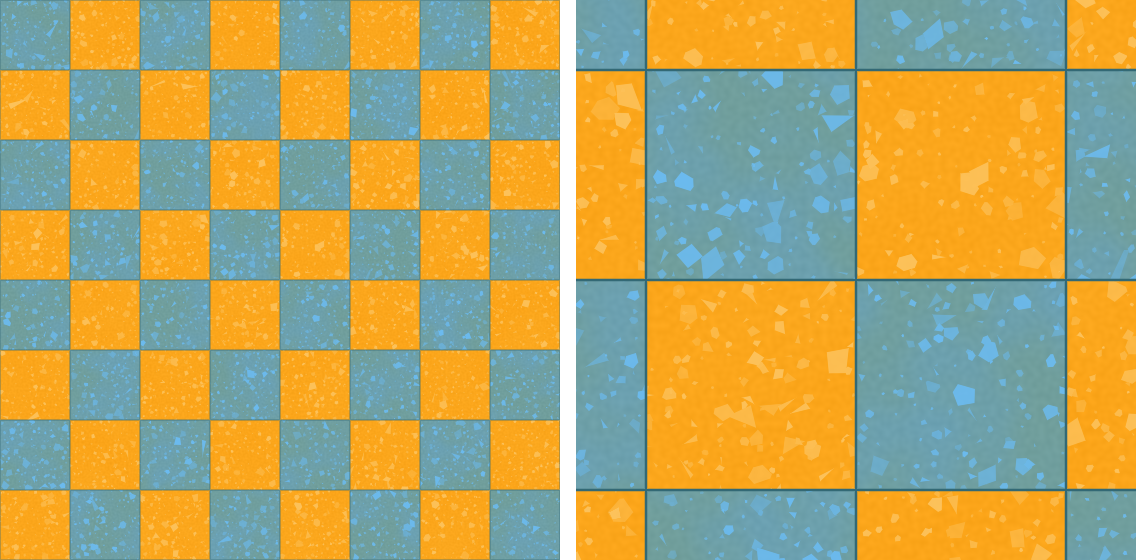
Left, the full canvas; right, a detail of the centre.
Write a Shadertoy shader that draws this pattern.

```glsl
// Checkerboard of 8 by 8 speckled floor tiles in amber and dusty teal.
// Each tile scatters its own random convex chips, clipped at a thin joint;
// wrapping gradient noise adds soft tone drift and a fine grain.

const float TILES = 8.0;
const float TAU = 6.2831853;

uint scramble(uint v) {
    v = v * 747796405u + 2891336453u;
    v = ((v >> ((v >> 28u) + 4u)) ^ v) * 277803737u;
    return (v >> 22u) ^ v;
}

float rand(inout uint state) {
    state = scramble(state);
    return float(state >> 8u) / 16777216.0;
}

uint seedOf(vec2 cell, uint salt) {
    uvec2 c = uvec2(ivec2(cell) + 16);
    return scramble(c.x + scramble(c.y + scramble(salt)));
}

// Gradient noise whose lattice wraps after a whole number of cells
float corner(vec2 cell, vec2 offset, float period) {
    uint state = seedOf(mod(cell, period), uint(period));
    float angle = TAU * rand(state);
    return dot(offset, vec2(cos(angle), sin(angle)));
}

float gradientNoise(vec2 uv, float period) {
    vec2 p = uv * period, i = floor(p), f = p - i;
    vec2 w = f * f * f * (f * (f * 6.0 - 15.0) + 10.0);
    vec2 e = vec2(1, 0);
    return mix(
        mix(corner(i, f, period), corner(i + e, f - e, period), w.x),
        mix(corner(i + e.yx, f - e.yx, period), corner(i + 1.0, f - 1.0, period), w.x),
        w.y);
}

// Signed distance to a random convex chip with three to six sides
float chipDistance(vec2 p, float radius, inout uint state) {
    float sides = 3.0 + floor(4.0 * rand(state));
    float turn = TAU * rand(state);
    radius *= sides < 4.0 ? 0.65 : 1.0;
    float d = -1.0;
    for (float k = 0.0; k < sides; k++) {
        float angle = turn + TAU * (k + 0.45 * rand(state)) / sides;
        float reach = radius * mix(0.65, 1.15, rand(state));
        d = max(d, dot(p, vec2(cos(angle), sin(angle))) - reach);
    }
    return d;
}

// Opacity of one jittered layer of chips inside a tile
float chips(vec2 p, float grid, vec2 radii, float density, uint salt, float pixel) {
    float cover = 0.0;
    vec2 home = floor(p * grid);
    for (int y = -1; y <= 1; y++)
    for (int x = -1; x <= 1; x++) {
        vec2 cell = home + vec2(x, y);
        uint state = seedOf(cell, salt);
        if (rand(state) > density) continue;
        float jx = rand(state), jy = rand(state);
        vec2 center = (cell + 0.1 + 0.8 * vec2(jx, jy)) / grid;
        float size = rand(state);
        float opacity = mix(0.4, 1.0, rand(state));
        float d = chipDistance(p - center, mix(radii.x, radii.y, size * size), state);
        cover = max(cover, opacity * smoothstep(0.6, -0.6, d / pixel));
    }
    return cover;
}

void mainImage(out vec4 fragColor, in vec2 fragCoord) {
    vec2 uv = fragCoord / iResolution.xy;
    float pixel = TILES / min(iResolution.x, iResolution.y);
    vec2 tile = floor(uv * TILES);
    vec2 p = fract(uv * TILES);
    bool teal = mod(tile.x + tile.y, 2.0) > 0.5;

    // Base colour with slow drift and fine grain
    float drift = gradientNoise(uv, 12.0) + 0.5 * gradientNoise(uv, 32.0);
    float grain = gradientNoise(uv, 240.0);
    vec3 color = teal
        ? mix(vec3(0.44, 0.62, 0.61), vec3(0.42, 0.63, 0.70), smoothstep(-0.45, 0.6, drift))
        : vec3(0.985, 0.65, 0.105) + vec3(0.0, 0.012, 0.02) * drift;
    color += 0.025 * grain;

    // Large and small chips, seeded separately for every tile
    uint salt = seedOf(tile, 71u);
    float cover = max(
        chips(p, 7.0, vec2(0.014, 0.056), 0.68, salt, pixel),
        chips(p, 12.0, vec2(0.006, 0.024), 0.6, salt + 9u, pixel));
    vec3 chipColor = teal ? vec3(0.42, 0.74, 0.96) : vec3(0.99, 0.77, 0.38);
    color = mix(color, chipColor, cover * 0.92);

    // Thin joint, faded by its coverage of the pixel
    vec2 edge = min(p, 1.0 - p);
    float joint = min(edge.x, edge.y);
    float line = clamp((0.006 + 0.5 * pixel - joint) / pixel, 0.0, 1.0);
    line *= min(1.0, 0.012 / pixel);
    color = mix(color, vec3(0.20, 0.41, 0.46), line);

    fragColor = vec4(clamp(color, 0.0, 1.0), 1.0);
}
```
